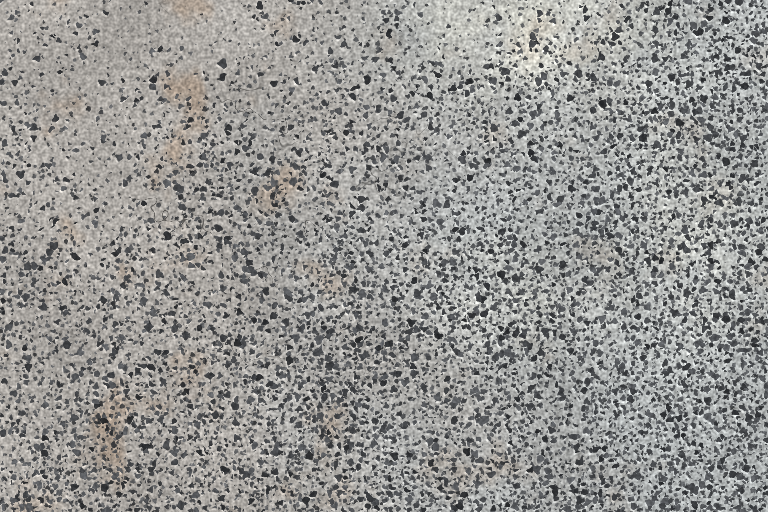
A Shadertoy shader for this texture:

```glsl
const vec3 WARM_STONE = vec3(0.660, 0.645, 0.625);
const vec3 COOL_STONE = vec3(0.675, 0.690, 0.690);
const vec3 PALE_CRUST = vec3(0.790, 0.790, 0.755);
const vec3 OCHRE_STAIN = vec3(0.62, 0.52, 0.43);
const vec3 PIT_DARK = vec3(0.130, 0.137, 0.148);
const vec3 PIT_GREY = vec3(0.350, 0.360, 0.375);
const float TAU = 6.28318;

vec3 hash3(vec2 p) {
    vec3 q = fract(p.xyx * vec3(0.1031, 0.1030, 0.0973));
    q += dot(q, q.yxz + 33.33);
    return fract((q.xxy + q.yzz) * q.zyx);
}

vec2 gradientAt(vec2 cell) {
    float angle = TAU * hash3(cell).x;
    return vec2(cos(angle), sin(angle));
}

float gradientNoise(vec2 p) {
    vec2 i = floor(p), f = p - i;
    vec2 u = f * f * f * (f * (f * 6.0 - 15.0) + 10.0);
    vec2 e = vec2(0.0, 1.0);
    float low = mix(dot(gradientAt(i), f), dot(gradientAt(i + e.yx), f - e.yx), u.x);
    float high = mix(dot(gradientAt(i + e.xy), f - e.xy), dot(gradientAt(i + 1.0), f - 1.0), u.x);
    return 1.4 * mix(low, high, u.y);
}

float fbm(vec2 p, int octaves) {
    float sum = 0.0, amplitude = 0.5;
    for (int i = 0; i < octaves; i++) {
        sum += amplitude * gradientNoise(p);
        p = mat2(1.6, 1.2, -1.2, 1.6) * p + 17.3;
        amplitude *= 0.5;
    }
    return sum;
}

float blob(vec2 p, vec2 centre, vec2 size) {
    vec2 d = (p - centre) / size;
    return exp(-dot(d, d));
}

// Share of occupied pit cells: sparse at upper left, crowded at lower right
float pitDensity(vec2 p) {
    float slope = smoothstep(-0.15, 1.15, 0.62 * p.x + 0.85 * (1.0 - p.y) - 0.1);
    float leftEdge = 0.28 * blob(p, vec2(0.0, 0.6), vec2(0.13, 0.25));
    float bareTop = 0.28 * blob(p, vec2(0.95, 0.98), vec2(0.28, 0.1));
    return clamp(0.10 + 0.78 * slope + leftEdge - bareTop + 0.45 * fbm(p * 4.0, 4), 0.04, 0.95);
}

// x: coverage of the angular pits, y: tone of the covering pit
vec2 pitLayer(vec2 p, float frequency, float density, float pixel) {
    vec2 q = p * frequency;
    q += 0.22 * vec2(gradientNoise(q * 1.7), gradientNoise(q * 1.7 + 41.0));
    vec2 home = floor(q);
    float softness = max(0.07, 0.6 * pixel * frequency);
    vec2 result = vec2(0.0);
    for (int y = -1; y <= 1; y++)
    for (int x = -1; x <= 1; x++) {
        vec2 cell = home + vec2(x, y);
        vec3 place = hash3(cell + frequency);
        vec3 form = hash3(cell + frequency * 3.0 + 7.0);
        float angle = TAU * form.x;
        vec2 d = q - cell - 0.1 - 0.8 * place.xy;
        d = mat2(cos(angle), sin(angle), -sin(angle), cos(angle)) * d;
        d.y *= mix(1.0, 1.7, form.y);
        float radius = mix(0.24, 0.56, form.z * form.z);
        radius *= smoothstep(place.z - 0.08, place.z + 0.08, density);
        float facet = 1.0 + 0.14 * sin(3.0 * atan(d.y, d.x + 1e-5) + TAU * form.y);
        float cover = smoothstep(softness, -softness, length(d) - radius * facet);
        cover *= step(0.02, radius);
        if (cover > result.x) result = vec2(cover, fract(form.x * 7.0 + place.x));
    }
    return result;
}

// Thin broken fissures along the zero line of warped noise
float cracks(vec2 p, float pixel) {
    vec2 q = p * vec2(4.0, 6.5) + 0.5 * vec2(fbm(p * 14.0, 3), fbm(p * 14.0 + 9.0, 3));
    float width = 0.012 + 3.0 * pixel;
    float line = 1.0 - smoothstep(0.0, width, abs(gradientNoise(q + 3.0)));
    float broken = smoothstep(0.02, 0.25, gradientNoise(p * 5.0 + 23.0));
    return line * broken * blob(p, vec2(0.4, 0.6), vec2(0.5, 0.4));
}

vec3 stone(vec2 p) {
    float cool = smoothstep(0.3, 1.3, p.x + 0.5 * fbm(p * 3.0 + 5.0, 3));
    vec3 colour = mix(WARM_STONE, COOL_STONE, cool);
    float crust = blob(p, vec2(1.05, 0.95), vec2(0.25, 0.16))
        + 0.6 * blob(p, vec2(1.35, 0.55), vec2(0.15, 0.22))
        + 0.6 * blob(p, vec2(1.0, 0.42), vec2(0.15, 0.12));
    colour = mix(colour, PALE_CRUST, clamp(crust * (0.75 + fbm(p * 12.0, 3)), 0.0, 1.0));
    float stain = smoothstep(0.1, 0.5, fbm(p * 7.0 + 31.0, 4));
    colour = mix(colour, OCHRE_STAIN, 0.5 * stain * (1.0 - 0.6 * cool));
    return colour * (1.0 + 0.14 * fbm(p * 5.0 + 60.0, 3));
}

void mainImage(out vec4 fragColor, in vec2 fragCoord) {
    vec2 p = fragCoord / iResolution.y;
    float pixel = 1.0 / iResolution.y;
    float density = pitDensity(p);

    // Rough mineral surface
    float grain = 0.30 * gradientNoise(p * 95.0) + 0.34 * gradientNoise(p * 190.0 + 8.0);
    vec3 colour = stone(p) * (1.03 + 0.62 * grain);
    colour *= 1.0 - 0.5 * cracks(p, pixel);

    // Pits with a lit lower rim
    vec2 coarse = pitLayer(p, 66.0, density * 0.85, pixel);
    vec2 fine = pitLayer(p, 112.0, density * 0.75, pixel);
    float rim = pitLayer(p + vec2(0.002, 0.004), 66.0, density * 0.85, pixel).x;
    colour *= 1.0 + 0.14 * rim * (1.0 - coarse.x);
    vec3 pitShade = vec3(1.0 + 0.5 * grain);
    colour = mix(colour, mix(PIT_DARK, PIT_GREY, fine.y) * pitShade, 0.8 * fine.x);
    colour = mix(colour, mix(PIT_DARK, PIT_GREY, coarse.y) * pitShade, 0.92 * coarse.x);

    fragColor = vec4(clamp(colour, 0.0, 1.0), 1.0);
}
```
